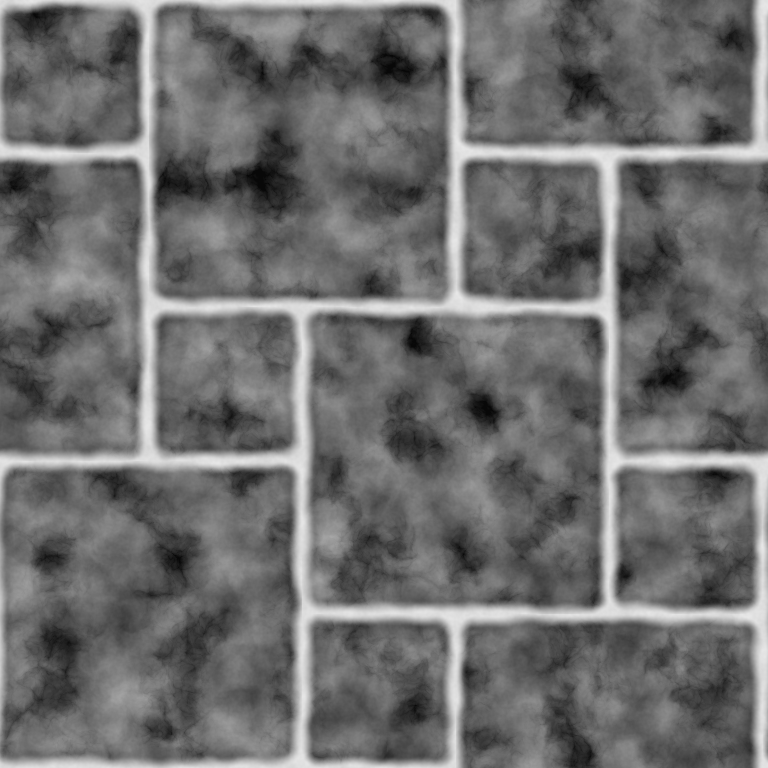
This texture is drawn by a WebGL 2 fragment shader. Its source:

```glsl
#version 300 es
precision highp float;

uniform vec2 u_resolution;
out vec4 fragColor;

#define GRID 5.0
#define GRID_SHIFT vec2(0.033, 0.001)
#define HALF_GAP 0.041
#define CORNER 0.09
#define WOBBLE 0.03
#define STONE_TONE 0.435
#define MORTAR_TONE 0.87
#define CLOUD_DEPTH 0.24
#define BROAD_DEPTH 0.12
#define BLOT_DEPTH 0.21
#define VEIN_DEPTH 0.075

// Integer hash of a lattice point and a seed, giving a unit gradient
vec2 gradientAt(vec2 cell, float seed) {
    uvec3 k = uvec3(ivec3(vec3(cell, seed)));
    uint h = k.x * 1597334677u ^ k.y * 3812015801u ^ k.z * 2798796415u;
    h = (h ^ (h >> 16)) * 2246822519u;
    h = (h ^ (h >> 13)) * 3266489917u;
    h ^= h >> 16;
    float angle = float(h & 65535u) / 65536.0 * 6.28319;
    return vec2(cos(angle), sin(angle));
}

float noise(vec2 p, float seed) {
    vec2 i = floor(p), f = p - i;
    vec2 u = f * f * f * (f * (f * 6.0 - 15.0) + 10.0);
    vec2 e = vec2(0.0, 1.0);
    float a = dot(gradientAt(i, seed), f);
    float b = dot(gradientAt(i + e.yx, seed), f - e.yx);
    float c = dot(gradientAt(i + e.xy, seed), f - e.xy);
    float d = dot(gradientAt(i + e.yy, seed), f - e.yy);
    return mix(mix(a, b, u.x), mix(c, d, u.x), u.y);
}

float fbm(vec2 p, float seed) {
    float sum = 0.0, amp = 1.0;
    for (int i = 0; i < 6; i++) {
        sum += amp * noise(p, seed + float(i));
        p = p * 2.03 + 7.3;
        amp *= 0.48;
    }
    return sum;
}

// Thin creases along the zero lines of several noise layers
float creases(vec2 p, float seed) {
    float sum = 0.0, amp = 1.0;
    for (int i = 0; i < 4; i++) {
        sum += amp * exp(-12.0 * abs(noise(p, seed + float(i))));
        p = p * 1.9 + 3.1;
        amp *= 0.66;
    }
    return sum;
}

float roundedBox(vec2 p, float halfSize, float radius) {
    vec2 q = abs(p) - halfSize + radius;
    return length(max(q, 0.0)) + min(max(q.x, q.y), 0.0) - radius;
}

float stoneTone(vec2 p, float seed) {
    vec2 bend = vec2(fbm(p * 5.0, seed + 10.0), fbm(p * 5.0, seed + 20.0));
    vec2 warped = p + 0.05 * bend;
    float cloud = fbm(p * 3.0 + 0.1 * bend, seed + 30.0);
    float broad = noise(p * 1.2 + 0.5, seed + 80.0);
    float patches = fbm(p * 2.4 + 0.12 * bend, seed + 40.0);
    float blot = smoothstep(-0.05, 0.75, patches);
    float veinMask = smoothstep(-0.4, 0.45, patches);
    float vein = creases(warped * 4.0, seed + 50.0) * veinMask;
    float grain = noise(p * 45.0, seed + 60.0);
    return STONE_TONE + CLOUD_DEPTH * cloud + BROAD_DEPTH * broad
         - BLOT_DEPTH * blot - VEIN_DEPTH * vein + 0.02 * grain;
}

void main() {
    vec2 uv = gl_FragCoord.xy / u_resolution;
    vec2 p = vec2(uv.x, 1.0 - uv.y) * GRID + GRID_SHIFT;

    // Pinwheel paving: each row holds one small stone, three cells on from the last
    vec2 cell = floor(p);
    float slot = mod(cell.x - 3.0 * cell.y, GRID);
    bool isSmall = slot < 0.5;
    float part = slot - 1.0;
    vec2 offset = isSmall ? vec2(0.0) : vec2(mod(part, 2.0), floor(part * 0.5));
    vec2 corner = cell - offset;
    float halfSize = isSmall ? 0.5 : 1.0;
    vec2 local = p - corner - halfSize;
    vec2 id = mod(corner, GRID);
    float seed = 100.0 * (id.x + GRID * id.y + 1.0);

    // Uneven stone outline
    vec2 wander = vec2(noise(local * 3.5, seed + 70.0), noise(local * 3.5, seed + 71.0));
    wander += 0.4 * vec2(noise(local * 8.0, seed + 72.0), noise(local * 8.0, seed + 73.0));
    float dist = roundedBox(local + WOBBLE * wander, halfSize - HALF_GAP, CORNER);

    // Stone face with a darker rim
    float stone = stoneTone(local, seed);
    float rim = (dist + 0.045) / 0.03;
    stone *= 1.0 - 0.1 * exp(-rim * rim);

    // Pale joint with faint stains
    float mortar = MORTAR_TONE + 0.06 * fbm(p * 6.0, 5.0) + 0.02 * noise(p * 40.0, 9.0);
    float tone = mix(stone, mortar, smoothstep(-0.045, 0.043, dist));

    fragColor = vec4(vec3(clamp(tone, 0.03, 0.95)), 1.0);
}
```
